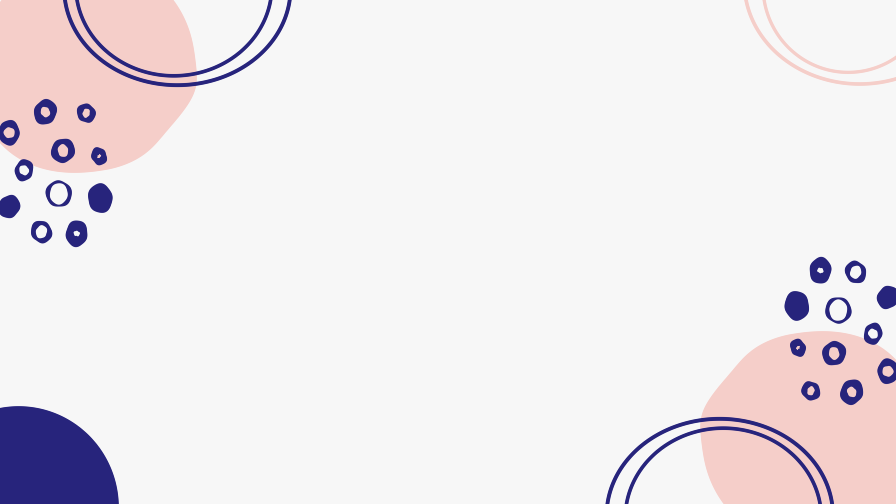
A Shadertoy shader for this background:

```glsl
// Abstract corner decoration: blush blobs, hand-drawn hoops and ink dots on pale paper.
// The top-left cluster is a set of distance fields, repeated at the bottom right by a
// half-turn; a navy disc and a pair of blush hoops fill the two other corners.

const vec2 CANVAS = vec2(16.0, 9.0);
const vec3 PAPER = vec3(0.969);
const vec3 BLUSH = vec3(0.961, 0.808, 0.788);
const vec3 NAVY = vec3(0.153, 0.141, 0.486);

// Dots: centre x, centre y, radius, hole radius (negative means solid)
const int DOT_COUNT = 11;
const vec4 DOTS[DOT_COUNT] = vec4[](
    vec4(0.81, 7.00, 0.21, 0.085), vec4(1.54, 6.98, 0.165, 0.07),
    vec4(0.165, 6.63, 0.20, 0.095), vec4(1.125, 6.31, 0.21, 0.10),
    vec4(1.77, 6.21, 0.145, 0.03), vec4(0.43, 5.96, 0.175, 0.085),
    vec4(1.05, 5.54, 0.23, 0.17), vec4(1.79, 5.46, 0.235, -0.1),
    vec4(0.165, 5.31, 0.195, -0.1), vec4(0.74, 4.86, 0.19, 0.105),
    vec4(1.37, 4.83, 0.21, 0.05));

float coverage(float dist, float pixel) {
    return 1.0 - smoothstep(-0.6 * pixel, 0.6 * pixel, dist);
}

float bell(float x, float centre, float width) {
    float t = (x - centre) / width;
    return exp(-t * t);
}

float ellipseDistance(vec2 p, vec2 centre, vec2 radii) {
    vec2 d = p - centre;
    float k = length(d / radii);
    return k * (k - 1.0) / max(length(d / (radii * radii)), 1e-4);
}

float hoopDistance(vec2 p, vec2 centre, vec2 radii, float halfStroke) {
    return abs(ellipseDistance(p, centre, radii)) - halfStroke;
}

// Round blob with a shoulder, a shallow dent and a fuller far side
float blobDistance(vec2 p, vec2 centre, float radius) {
    vec2 d = p - centre;
    float angle = atan(-d.y, d.x);
    float swell = 0.0625 * (bell(angle, 0.21, 0.20) - bell(angle, 0.70, 0.25))
                + 0.1875 * smoothstep(1.4, 2.4, angle);
    return length(d) - radius - swell;
}

// Slightly tall, uneven dot with an uneven hole
float dotDistance(vec2 p, vec4 shape, float seed) {
    vec2 d = (p - shape.xy) * vec2(1.03, 0.93);
    float angle = atan(d.y, d.x);
    float wobble = 0.012 * sin(2.0 * angle + seed * 2.4) + 0.006 * sin(5.0 * angle + seed);
    float r = length(d);
    return max(r - shape.z - wobble, shape.w - r - 0.6 * wobble);
}

float dotsDistance(vec2 p) {
    float nearest = 1e3;
    for (int i = 0; i < DOT_COUNT; i++) {
        nearest = min(nearest, dotDistance(p, DOTS[i], float(i)));
    }
    return nearest;
}

void mainImage(out vec4 fragColor, in vec2 fragCoord) {
    vec2 p = fragCoord / iResolution.xy * CANVAS;
    float pixel = CANVAS.y / iResolution.y;

    // Half-turn symmetry: the right half reuses the left cluster
    vec2 q = p.x > 0.5 * CANVAS.x ? CANVAS + vec2(0.02, 0.0) - p : p;

    // Blush layer
    float blush = blobDistance(q, vec2(1.5625, 7.854), 1.917);
    blush = min(blush, hoopDistance(p, vec2(15.354, 9.3125), vec2(2.0625, 1.8125), 0.033));
    blush = min(blush, hoopDistance(p, vec2(15.146, 9.25), vec2(1.521, 1.542), 0.030));

    // Navy layer
    float navy = ellipseDistance(p, vec2(0.333, -0.0625), vec2(1.79, 1.81));
    navy = min(navy, hoopDistance(q, vec2(3.167, 9.208), vec2(2.021, 1.729), 0.035));
    navy = min(navy, hoopDistance(q, vec2(3.104, 9.25), vec2(1.75, 1.604), 0.033));
    navy = min(navy, dotsDistance(q));

    vec3 color = mix(PAPER, BLUSH, coverage(blush, pixel));
    color = mix(color, NAVY, coverage(navy, pixel));
    fragColor = vec4(color, 1.0);
}
```
